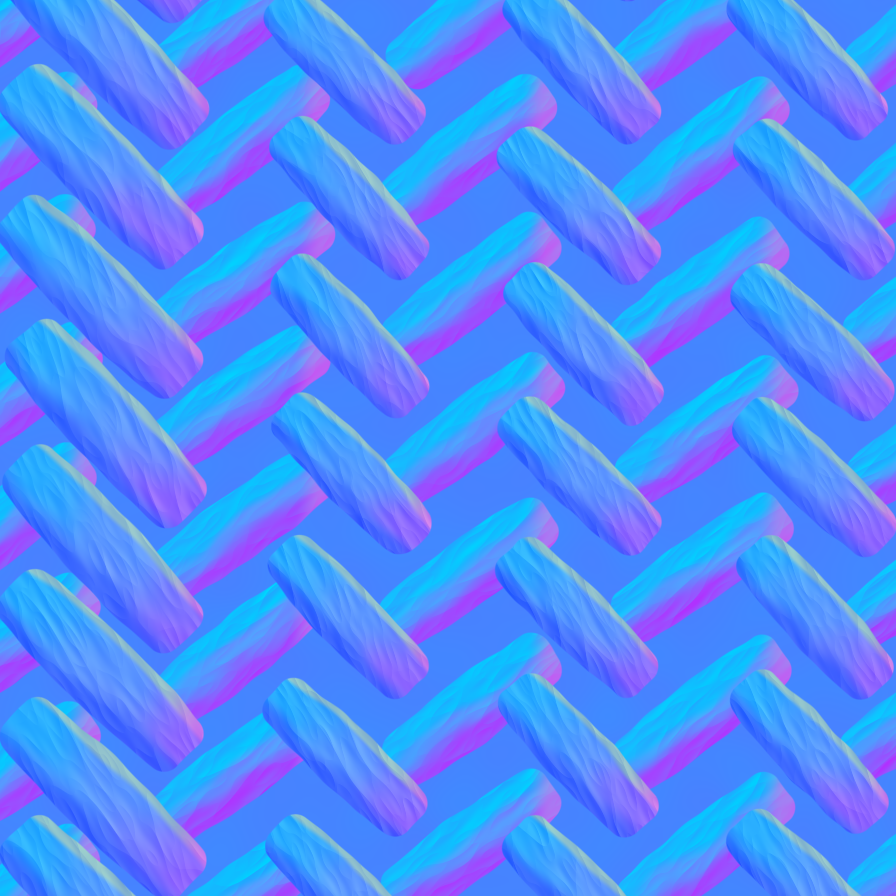
A WebGL 2 fragment shader for this texture map:

```glsl
#version 300 es
precision highp float;
uniform vec2 u_resolution;
out vec4 fragColor;

const float COLUMN_PITCH = 0.2585;
const float FIRST_COLUMN_X = 0.130;
const float ROW_PITCH = 0.1545;
const float ROW_PHASE = 0.776;
const float LEFT_ROW_PITCH = 0.1398;     // the left column is packed tighter
const float LEFT_ROW_PHASE = 0.811;
const vec2 FRONT_SIZE = vec2(0.108, 0.036);   // half length, half width
const vec2 LEFT_FRONT_SIZE = vec2(0.137, 0.043);
const vec2 BACK_SIZE = vec2(0.112, 0.037);
const vec2 BACK_OFFSET = vec2(0.138, 0.052);
const vec2 LEFT_BACK_OFFSET = vec2(0.138, 0.026);
const float FRONT_ANGLE = -0.79;
const float BACK_ANGLE = 0.645;
const float POSITION_JITTER = 0.005;
const float ANGLE_JITTER = 0.035;
const float CORNER = 0.017;
const float EDGE_WOBBLE = 0.004;
const float CREASE_STRENGTH = 0.06;

const vec3 GAP = vec3(0.27, 0.52, 1.00);
const vec3 SKY = vec3(0.16, 0.68, 1.00);
const vec3 PERIWINKLE = vec3(0.36, 0.59, 1.00);
const vec3 VIOLET = vec3(0.56, 0.40, 1.00);
const vec3 DEEP_BLUE = vec3(0.21, 0.37, 1.00);
const vec3 RIM = vec3(0.58, 0.76, 0.78);
const vec3 PINK = vec3(0.80, 0.47, 0.92);
const vec3 AQUA = vec3(0.06, 0.74, 1.00);
const vec3 MAGENTA = vec3(0.62, 0.29, 1.00);

vec2 hash2(vec2 p) {
    vec2 q = vec2(dot(p, vec2(127.1, 311.7)), dot(p, vec2(269.5, 183.3)));
    return fract(sin(q) * 43758.5) * 2.0 - 1.0;
}

float gradientNoise(vec2 p) {
    vec2 i = floor(p), f = fract(p);
    vec2 w = f * f * f * (f * (f * 6.0 - 15.0) + 10.0);
    float a = dot(hash2(i), f);
    float b = dot(hash2(i + vec2(1, 0)), f - vec2(1, 0));
    float c = dot(hash2(i + vec2(0, 1)), f - vec2(0, 1));
    float d = dot(hash2(i + vec2(1, 1)), f - vec2(1, 1));
    return mix(mix(a, b, w.x), mix(c, d, w.x), w.y);
}

// Folded height: sharp creases between smooth facets
float creases(vec2 q) {
    return abs(gradientNoise(q)) + 0.4 * abs(gradientNoise(q * 2.1 + 7.3));
}

float creaseSlope(vec2 q) {
    const float STEP = 0.04;
    return clamp((creases(q + vec2(0, STEP)) - creases(q)) / STEP, -2.0, 2.0);
}

float roundedBox(vec2 p, vec2 halfSize) {
    vec2 d = abs(p) - halfSize + CORNER;
    return length(max(d, 0.0)) + min(max(d.x, d.y), 0.0) - CORNER;
}

// uv runs from -1 to 1 along and across the strand
vec3 frontColor(vec2 uv, float waver) {
    float along = uv.x + 0.4 * waver;
    vec3 c = mix(SKY, PERIWINKLE, smoothstep(-0.9, 0.1, along));
    c = mix(c, VIOLET, smoothstep(0.0, 1.0, along - 0.15 * uv.y));
    c = mix(c, DEEP_BLUE, 0.85 * smoothstep(-0.2, -0.85, uv.y + 0.4 * waver));
    vec3 rim = mix(RIM, PINK, smoothstep(0.45, 0.95, uv.x));
    return mix(c, rim, 0.9 * smoothstep(0.68, 0.86, uv.y + 0.2 * uv.x * uv.x + 0.2 * waver));
}

vec3 backColor(vec2 uv, float waver) {
    float across = uv.y + 0.5 * waver;
    vec3 c = mix(PERIWINKLE, AQUA, smoothstep(0.05, 0.4, across));
    c = mix(c, SKY, 0.4 * smoothstep(0.2, -0.9, uv.x));
    c = mix(c, MAGENTA, smoothstep(-0.05, -0.7, across + 0.15 * uv.x));
    return mix(c, PINK, 0.6 * smoothstep(0.65, 1.0, uv.x - 0.3 * uv.y));
}

// Draws one diagonal set of strands over the colour below
vec3 strandLayer(vec3 color, vec2 p, bool front, float pixel) {
    float nearestColumn = round((p.x - FIRST_COLUMN_X - (front ? 0.0 : BACK_OFFSET.x)) / COLUMN_PITCH);
    for (int i = -1; i <= 1; i++) {
        float column = nearestColumn + float(i);
        bool left = column < 0.5;
        float pitch = left ? LEFT_ROW_PITCH : ROW_PITCH;
        vec2 start = vec2(FIRST_COLUMN_X + column * COLUMN_PITCH, left ? LEFT_ROW_PHASE : ROW_PHASE);
        vec2 size = BACK_SIZE;
        if (front) {
            size = left ? LEFT_FRONT_SIZE : FRONT_SIZE;
            start.x -= left ? 0.015 : 0.0;
        } else {
            start += left ? LEFT_BACK_OFFSET : BACK_OFFSET;
        }
        float nearestRow = round((p.y - start.y) / pitch);
        // Lower strands overlap the ones above
        for (int j = 1; j >= -1; j--) {
            float row = nearestRow + float(j);
            vec2 seed = vec2(column, row) * 5.0 + (front ? 3.0 : 61.0);
            vec2 offset = p - start - vec2(0, row * pitch) - POSITION_JITTER * hash2(seed);
            float angle = (front ? FRONT_ANGLE : BACK_ANGLE) + ANGLE_JITTER * hash2(seed + 1.7).x;
            vec2 direction = vec2(cos(angle), sin(angle));
            vec2 normal = vec2(-direction.y, direction.x);
            vec2 local = vec2(dot(offset, direction), dot(offset, normal));
            vec2 uv = local / size;
            float wobble = EDGE_WOBBLE * gradientNoise(uv * vec2(3.0, 1.0) + seed * 2.3);
            float taper = 1.0 - 0.2 * uv.x * uv.x;
            float dist = roundedBox(local, size * vec2(1.0, taper)) + wobble;
            float cover = smoothstep(pixel, -pixel, dist);
            if (cover <= 0.0) continue;
            float waver = gradientNoise(uv * vec2(1.6, 0.8) + seed * 1.3);
            vec2 fold = vec2(uv.x * 1.5, uv.y * 1.5 + uv.x * (front ? 1.2 : -0.4)) + seed * 3.1;
            vec3 strand = front ? frontColor(uv, waver) : backColor(uv, waver);
            strand.rg += normal * creaseSlope(fold) * CREASE_STRENGTH;
            color = mix(color, strand, cover);
        }
    }
    return color;
}

void main() {
    vec2 p = gl_FragCoord.xy / u_resolution.y;
    float pixel = 1.0 / u_resolution.y;
    vec3 color = GAP + 0.04 * gradientNoise(p * 14.0) * vec3(1.0, -1.0, 0.0);
    color = strandLayer(color, p, false, pixel);
    color = strandLayer(color, p, true, pixel);
    fragColor = vec4(clamp(color, 0.0, 1.0), 1.0);
}
```
